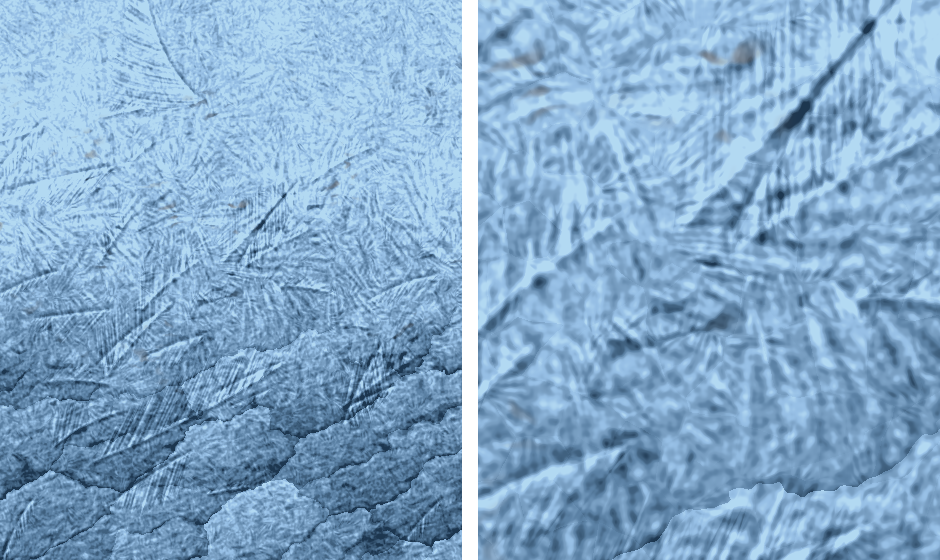
Left, the full canvas; right, a detail of the centre.
Write a Shadertoy shader that draws this texture.

```glsl
// Frost on a cold window: pale crystal grain above, feathery shards across
// the middle and tilted ice plates below. Gradient noise and Voronoi fans set
// one brightness value, which a ramp of blues then colours.

vec2 hash2(vec2 p) {
    vec3 q = fract(p.xyx * vec3(.1031, .1030, .0973));
    q += dot(q, q.yzx + 33.33);
    return fract((q.xx + q.yz) * q.zy);
}

// Gradient noise, roughly -0.7 to 0.7
float noise(vec2 p) {
    vec2 i = floor(p), f = p - i, u = f * f * f * (f * (f * 6. - 15.) + 10.);
    vec2 e = vec2(0, 1);
    float a = dot(hash2(i) * 2. - 1., f);
    float b = dot(hash2(i + e.yx) * 2. - 1., f - e.yx);
    float c = dot(hash2(i + e.xy) * 2. - 1., f - e.xy);
    float d = dot(hash2(i + e.yy) * 2. - 1., f - e.yy);
    return mix(mix(a, b, u.x), mix(c, d, u.x), u.y);
}

float fbm(vec2 p) {
    float sum = 0., amp = 1.;
    for (int i = 0; i < 4; i++) {
        sum += amp * noise(p);
        p = mat2(1.6, 1.2, -1.2, 1.6) * p + 7.3;
        amp *= .55;
    }
    return sum;
}

// Coordinates of p in a frame turned by the given angle
vec2 turn(vec2 p, float angle) {
    float c = cos(angle), s = sin(angle);
    return vec2(c * p.x + s * p.y, c * p.y - s * p.x);
}

// Voronoi cell: offset from its seed (xy) and its id (zw)
vec4 cell(vec2 p, out float edge) {
    vec2 i = floor(p);
    vec4 best = vec4(0);
    float near = 9., next = 9.;
    for (int y = -1; y <= 1; y++)
    for (int x = -1; x <= 1; x++) {
        vec2 id = i + vec2(x, y);
        vec2 d = p - id - hash2(id + 50.);
        float len = length(d);
        if (len < near) { next = near; near = len; best = vec4(d, id); }
        else next = min(next, len);
    }
    edge = next - near;
    return best;
}

// Patches of needles, each fanning out in its own direction
float crystals(vec2 p, float needles) {
    float edge;
    vec4 c = cell(p, edge);
    vec2 h = hash2(c.zw + 80.);
    vec2 q = turn(c.xy, .4 + (h.x - .5) * 4.5);
    float fan = q.y / max(q.x + 1.4, .35);
    float streak = noise(vec2(fan * needles * 1.4, q.x * 2.) + h * 40.);
    return streak * smoothstep(0., .15, edge) + (h.y - .5) * .18;
}

// Frost feather: barbs on one side of a bent spine, with a shadow beneath
float plume(float v, vec2 p, vec2 root, float angle, float len, float width, float bend) {
    vec2 q = turn(p - root, angle) / len;
    float t = q.x, s = q.y - bend * t * t;
    float barb = noise(vec2((t - s * 1.1) * len * 150., s * 3.) + root * 60.);
    float span = smoothstep(0., .06, t) * (1. - smoothstep(.85, 1., t));
    float reach = width * sin(3.14 * clamp(t, 0., 1.)) * (1. + .7 * barb) + .001;
    float blade = span * smoothstep(-.01, .01, s) * (1. - smoothstep(reach * .8, reach, s));
    float d = s * len;
    float spine = exp(-abs(d - .002) / .0022) * span;
    float shadow = smoothstep(-.011, -.004, d) * (1. - smoothstep(-.003, 0., d)) * span;
    v += blade * (barb * .42 + .03 - .1 * s / reach);
    return v + spine * .17 - shadow * (.2 + .25 * noise(p * 60.));
}

vec3 frostColor(float v) {
    vec3 c = mix(vec3(.11, .21, .31), vec3(.25, .38, .50), smoothstep(.18, .36, v));
    c = mix(c, vec3(.36, .51, .65), smoothstep(.36, .50, v));
    c = mix(c, vec3(.47, .62, .76), smoothstep(.49, .62, v));
    c = mix(c, vec3(.59, .75, .90), smoothstep(.61, .74, v));
    return mix(c, vec3(.70, .85, .95), smoothstep(.73, .86, v));
}

void mainImage(out vec4 fragColor, in vec2 fragCoord) {
    vec2 p = fragCoord / iResolution.y;
    float cloud = fbm(p * 5.);
    vec2 warp = vec2(fbm(p * 14.), fbm(p * 14. + 31.));

    // Light falling off towards the bottom and the lower left
    float v = mix(.53, .785, smoothstep(.1, .82, p.y + cloud * .08)) + cloud * .06;
    v += .07 * exp(-dot(p - vec2(0, .68), p - vec2(0, .68)) * 18.);
    v -= .13 * exp(-dot(p - vec2(0, .3), p - vec2(0, .3)) * 40.);

    // Overlapping ice plates, rising to the right
    float lower = 1. - smoothstep(.22, .40, p.y - .16 * p.x + cloud * .06);
    float edge;
    vec4 plate = cell(turn(p, .42) * vec2(5.5, 11.) + warp * .28, edge);
    float tint = hash2(plate.zw + 9.).x - .5;
    float crease = (1. - smoothstep(.0, .16, edge)) * smoothstep(-.15, .3, noise(p * 11.) - plate.y * .5);
    float rim = smoothstep(.02, .08, edge) * (1. - smoothstep(.08, .22, edge)) * step(0., plate.y);
    v += lower * (tint * .16 + plate.y * .14 - crease * .24 + rim * .07);

    // Crystal grain, coarser and harder around the middle
    float middle = exp(-pow((p.y - .58 + .1 * cloud) / .22, 2.));
    vec2 bent = p + warp * .006;
    v += crystals(bent * 32., 5.) * (.27 + .1 * middle);
    v += crystals(bent * 10., 13.) * (.16 + .22 * middle);
    v += noise(p * 210.) * .16 + noise(turn(bent, .35) * vec2(45, 130)) * (.12 + .15 * lower);

    // Dark flecks and gaps between the shards
    float fleck = smoothstep(.12, .42, noise(turn(bent, .15) * vec2(32, 75) + warp));
    float patches = smoothstep(-.15, .4, fbm(p * 7. + 12.));
    v -= fleck * patches * (.08 + .3 * middle + .18 * lower);

    // Scattered feathers
    for (int i = 0; i < 30; i++) {
        vec2 a = hash2(vec2(i, 3)), b = hash2(vec2(i, 17)), c = hash2(vec2(i, 41));
        vec2 root = vec2(a.x * .9 - .04, .04 + a.y * .8);
        float angle = .45 + (b.x - .5) * 1.1 + 3.14 * step(.5, c.x);
        v = plume(v, p, root, angle, .07 + .13 * b.y, .12 + .25 * c.y, (c.x - .5) * .5);
    }

    // Large feathers and the long ridge
    v = plume(v, p, vec2(.36, .82), 2.45, .24, .62, -.5);
    v = plume(v, p, vec2(.39, .525), .8, .21, .25, .04);
    v = plume(v, p, vec2(.43, .52), .62, .15, .38, -.1);
    v = plume(v, p, vec2(.156, .173), .36, .42, .2, .12);

    // Warm glints in some of the gaps
    float warm = fleck * middle * smoothstep(.1, .45, noise(p * 9. + 4.));
    fragColor = vec4(mix(frostColor(v), vec3(.42, .36, .32), warm * .55), 1);
}
```
